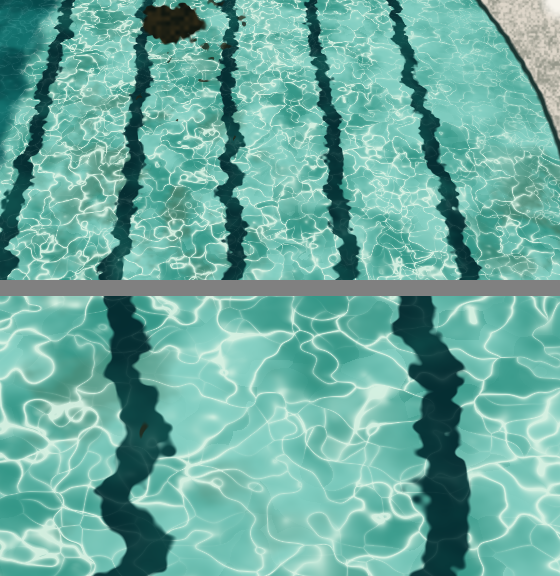
Top, the full canvas; bottom, a detail of the centre.
Give the GLSL for this texture, as a Shadertoy shader.

```glsl
// A sunlit swimming pool: five dark lane stripes under rippling water, a stone deck at the right.
// The floor is a perspective plane (u across lanes, v along them); light ripples are
// warped cell borders, and noise bends the stripes, shadow, weeds and stains.

vec2 hash2(vec2 p) {
    vec3 q = fract(p.xyx * vec3(0.1031, 0.1030, 0.0973));
    q += dot(q, q.yzx + 33.33);
    return fract((q.xx + q.yz) * q.zy);
}

float noise(vec2 p) {
    vec2 i = floor(p), f = fract(p);
    f = f * f * (3.0 - 2.0 * f);
    return mix(mix(hash2(i).x, hash2(i + vec2(1, 0)).x, f.x),
               mix(hash2(i + vec2(0, 1)).x, hash2(i + vec2(1, 1)).x, f.x), f.y);
}

float fbm(vec2 p) {
    float sum = 0.0, amp = 0.53;
    for (int i = 0; i < 4; i++) {
        sum += amp * noise(p);
        p = mat2(1.6, 1.2, -1.2, 1.6) * p + 7.3;
        amp *= 0.5;
    }
    return sum;
}

vec2 warp(vec2 p) {
    return vec2(noise(p + 11.0), noise(p + 47.0)) - 0.5;
}

// x: gap between the two nearest cell points (zero on borders), y: random shade of the cell
vec2 cells(vec2 p) {
    vec2 base = floor(p);
    float near = 9.0, second = 9.0, shade = 0.0;
    for (int j = -1; j <= 1; j++)
    for (int i = -1; i <= 1; i++) {
        vec2 id = base + vec2(i, j), h = hash2(id + 60.0);
        float d = length(id + 0.1 + 0.8 * h - p);
        if (d < near) { second = near; near = d; shade = h.y; }
        else second = min(second, d);
    }
    return vec2(second - near, shade);
}

void mainImage(out vec4 fragColor, in vec2 fragCoord) {
    vec2 p = fragCoord / iResolution.y;
    p.x *= 2.0 * iResolution.y / iResolution.x;
    float px = 1.5 / iResolution.y;

    // Floor plane: stripes lie at whole values of u
    float spacing = 0.42 - 0.13 * p.y;
    vec2 floorPos = vec2((p.x - 0.804) / spacing + 1.938, 3.8 / spacing);
    float u = floorPos.x;
    float calm = smoothstep(2.8, 4.8, u) * smoothstep(0.1, 0.7, p.y);

    // Water tint with stains toward the lower left and lower right
    float cloud = fbm(floorPos * 2.6 + 5.0);
    vec2 ripple = floorPos * 4.4 + 1.1 * warp(floorPos * 6.0) + 0.5 * warp(floorPos * 15.0);
    vec2 broad = cells(ripple);
    vec2 fine = cells(floorPos * 7.5 + 20.0 + 1.3 * warp(floorPos * 8.0 + 9.0));
    float tone = 0.5 + 1.3 * (cloud - 0.5) + 0.45 * (broad.y - 0.5) + 0.2 * (fine.y - 0.5);
    vec3 col = mix(vec3(0.20, 0.59, 0.53), vec3(0.51, 0.81, 0.76),
                   smoothstep(0.05, 0.85, mix(tone, 0.6 + 0.4 * (cloud - 0.5), calm * 0.7)));
    float stainArea = exp(-dot((p - vec2(0.56, 0.3)) * vec2(2.6, 1.7), (p - vec2(0.56, 0.3)) * vec2(2.6, 1.7)))
                    + exp(-14.0 * dot(p - vec2(1.97, 0.2), p - vec2(1.97, 0.2)));
    float stain = stainArea * smoothstep(0.42, 0.68, fbm(floorPos * 4.0 + 31.0));
    col = mix(col, vec3(0.25, 0.45, 0.36), 0.75 * stain);

    // Weed clump and scattered scraps around it
    vec2 bent = p + 0.035 * warp(p * 32.0) + 0.02 * warp(p * 70.0);
    float weed = 1.0 - smoothstep(-0.08, 0.12, length((bent - vec2(0.612, 0.914)) / vec2(0.112, 0.064)) - 1.0);
    for (int i = 0; i < 10; i++) {
        vec2 h = hash2(vec2(i, 17)), size = vec2(0.012, 0.007) * (0.6 + 1.2 * h.yx);
        float d = length((bent - mix(vec2(0.43, 0.50), vec2(0.86, 0.98), h)) / size);
        weed = max(weed, 0.75 * (1.0 - smoothstep(0.6, 1.3, d)));
    }

    // Lane stripes, refracted into ragged edges
    float sway = 0.11 * (noise(vec2(floor(u + 0.5) * 9.0, floorPos.y * 5.0)) - 0.5)
               + 0.09 * warp(floorPos * vec2(6.0, 11.0)).x + 0.05 * warp(floorPos * 24.0).y;
    float lane = clamp(floor(u + 0.5), 0.0, 4.0);
    float offset = abs(u + sway - lane) - mix(0.075, 0.060, p.y);
    float stripe = 1.0 - smoothstep(-0.008, 0.008 + px / spacing, offset);
    vec3 stripeColor = mix(vec3(0.01, 0.16, 0.18), vec3(0.04, 0.29, 0.28), smoothstep(0.3, 0.8, cloud));
    col = mix(col, stripeColor, 0.96 * stripe);

    // Light ripples: soft halo and bright thread, of varying strength
    float strength = smoothstep(0.15, 0.75, noise(floorPos * 5.0 + 70.0));
    float thread = exp(-broad.x * mix(24.0, 11.0, strength)) * (0.4 + 0.6 * strength);
    float halo = exp(-broad.x * 5.0) * 0.28;
    float web = exp(-fine.x * 15.0) * smoothstep(0.35, 0.8, noise(floorPos * 4.0 + 23.0)) * 0.65;
    float light = (thread + halo + web) * (1.0 - 0.5 * calm) * (1.0 - 0.91 * stripe);
    col = mix(col, vec3(0.85, 0.95, 0.89), clamp(light, 0.0, 0.95));
    col = mix(col, mix(vec3(0.05, 0.08, 0.06), vec3(0.18, 0.16, 0.09), noise(p * 60.0)), weed);

    // Shade in the upper left corner
    float shadeEdge = p.x - 0.20 + 0.37 * (1.0 - p.y) + 0.09 * (fbm(p * 12.0) - 0.5);
    float shade = 1.0 - smoothstep(-0.035, 0.03, shadeEdge);
    vec3 shadeColor = mix(vec3(0.01, 0.27, 0.28), vec3(0.05, 0.42, 0.41), smoothstep(0.3, 0.75, cloud));
    col = mix(col, shadeColor + 0.06 * light, 0.95 * shade);

    // Stone deck with a curved dark rim
    float drop = 1.0 - p.y;
    float rim = (p.x - 1.706 - 0.55 * drop - 0.5 * drop * (0.534 - drop)) * 0.86;
    float grain = 0.6 * fbm(p * 35.0) + 0.4 * noise(p * 130.0);
    vec3 deck = mix(vec3(0.58, 0.59, 0.54), vec3(0.87, 0.84, 0.79), smoothstep(0.15, 0.75, grain));
    deck = mix(deck, vec3(0.97, 0.96, 0.93), 1.0 - smoothstep(0.03, 0.09, length(p - vec2(2.0, 1.0))));
    col = mix(col, deck, smoothstep(-px, px, rim));
    float rimLine = abs(rim + 0.006 * (noise(p * 45.0) - 0.5)) - 0.008;
    col = mix(col, vec3(0.07, 0.17, 0.16), 0.93 * (1.0 - smoothstep(-px, px, rimLine)));

    fragColor = vec4(col, 1.0);
}
```
